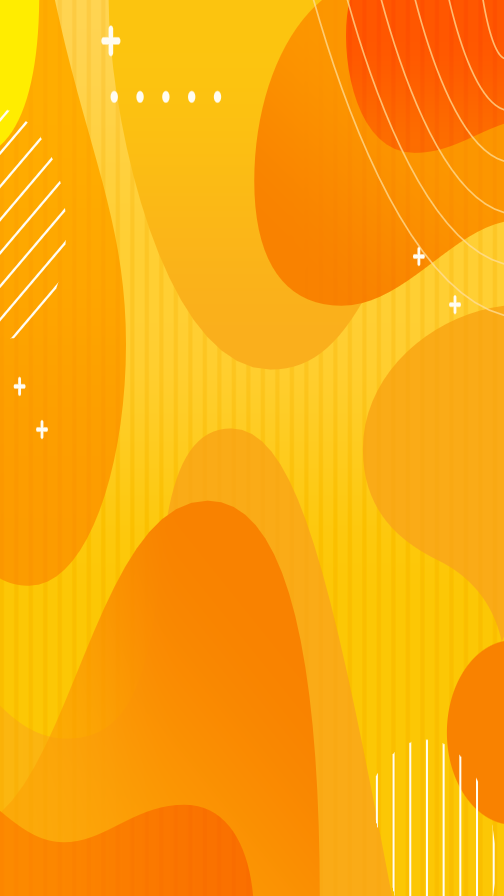
This background is drawn by a Shadertoy shader. Its source:

```glsl
// Draws flowing amber and orange blobs with soft stripes, fine lines, dots and plus signs.

const vec2 CANVAS = vec2(9, 16);
const vec3 AMBER = vec3(0.98, 0.67, 0.09);
const vec3 ORANGE = vec3(0.975, 0.51, 0);

// Outline being traced: sample point, closing corner, pen, squared distance, side
struct Path { vec2 at; vec2 home; vec2 pen; float dist2; float side; };

void line(inout Path s, vec2 end) {
    vec2 e = end - s.pen, w = s.at - s.pen;
    vec2 gap = w - e * clamp(dot(w, e) / max(dot(e, e), 1e-8), 0.0, 1.0);
    s.dist2 = min(s.dist2, dot(gap, gap));
    bool spans = (s.pen.y > s.at.y) != (end.y > s.at.y);
    if (spans && w.x < e.x * w.y / e.y) s.side = -s.side;
    s.pen = end;
}

Path start(vec2 at, vec2 home, vec2 first) {
    Path s = Path(at, home, home, 1e4, 1.0);
    line(s, first);
    return s;
}

// Cubic Bezier from the pen
void curve(inout Path s, float bx, float by, float cx, float cy, float dx, float dy) {
    vec2 a = s.pen, b = vec2(bx, by), c = vec2(cx, cy), d = vec2(dx, dy);
    for (int i = 1; i <= 18; i++) {
        float t = float(i) / 18.0, u = 1.0 - t;
        line(s, u*u*u*a + 3.0*u*u*t*b + 3.0*u*t*t*c + t*t*t*d);
    }
}

float cover(float d, float px) { return clamp(0.5 - d / px, 0.0, 1.0); }

void fill(inout vec3 col, Path s, vec3 ink, float alpha, float px) {
    line(s, s.home);
    col = mix(col, ink, alpha * cover(s.side * sqrt(s.dist2), px));
}

float ellipse(vec2 p, vec2 r) { return (length(p / r) - 1.0) * min(r.x, r.y); }

float plusSign(vec2 p, float size) {
    vec2 q = abs(p / vec2(1, 1.6));
    q = q.x > q.y ? q : q.yx;
    float arm = 0.24 * size;
    return length(vec2(max(q.x - size + arm, 0.0), q.y)) - arm;
}

// Distance to the nearest line of a repeating set
float repeated(float v, float period) { return abs(fract(v / period + 0.5) - 0.5) * period; }

void mainImage(out vec4 fragColor, in vec2 fragCoord) {
    vec2 p = fragCoord / iResolution.xy * CANVAS;
    float px = CANVAS.y / iResolution.y;

    // Striped yellow ground
    float stripe = 1.0 - smoothstep(0.02, 0.055, repeated(p.x - 3.14, 0.259));
    vec3 groove = stripe * vec3(0.008, 0.035, 0.06);
    vec3 col = mix(vec3(0.99, 0.78, 0.02), vec3(1, 0.81, 0.2), smoothstep(5.0, 10.5, p.y));
    col = mix(col, vec3(1, 0.83, 0.32), smoothstep(11.0, 16.0, p.y)) - groove;

    // Drape at the top
    Path s = start(p, vec2(6.9, 17), vec2(1.94, 16));
    curve(s, 1.94, 13.9, 2.92, 9.4, 4.83, 9.4);
    curve(s, 5.73, 9.4, 6.25, 10.06, 6.88, 11.4);
    vec3 drape = mix(vec3(0.98, 0.685, 0.11), vec3(0.99, 0.77, 0.06), smoothstep(9.5, 15.5, p.y));
    fill(col, s, drape, 1.0, px);

    // Long blob on the left and its bright corner
    s = start(p, vec2(-1, 17), vec2(0.98, 16));
    curve(s, 1.56, 13.3, 2.25, 12.04, 2.25, 9.85);
    curve(s, 2.25, 7.67, 1.56, 5.54, 0.52, 5.54);
    curve(s, 0.33, 5.54, 0.16, 5.58, 0.0, 5.67);
    vec3 leaf = mix(vec3(0.99, 0.61, 0), vec3(1, 0.68, 0), smoothstep(6.0, 15.0, p.y));
    fill(col, s, leaf - 0.5 * groove, 1.0, px);
    s = start(p, vec2(-1, 17), vec2(0.7, 16));
    curve(s, 0.69, 14.75, 0.46, 13.8, 0.0, 13.4);
    fill(col, s, vec3(1, 0.93, 0), 1.0, px);

    // Orange blob at the upper right, with a red one inside
    s = start(p, vec2(10, 17), vec2(5.75, 16));
    curve(s, 5.0, 15.38, 4.54, 14.12, 4.54, 12.77);
    curve(s, 4.54, 11.31, 5.1, 10.54, 6.1, 10.54);
    curve(s, 7.19, 10.54, 8.02, 11.83, 9.0, 12.04);
    vec3 flame = mix(ORANGE, vec3(0.99, 0.59, 0), smoothstep(16.5, 21.5, p.x + p.y));
    fill(col, s, flame - 0.5 * groove * smoothstep(5.0, 7.0, p.x), 1.0, px);
    s = start(p, vec2(10, 17), vec2(6.25, 16));
    curve(s, 6.04, 15.27, 6.25, 13.27, 7.4, 13.27);
    curve(s, 8.02, 13.27, 8.44, 13.6, 9.0, 13.79);
    vec3 ember = mix(vec3(0.99, 0.43, 0), vec3(1, 0.34, 0), smoothstep(13.2, 15.5, p.y));
    fill(col, s, ember - 0.7 * groove, 1.0, px);

    // Amber blob and orange disc on the right
    s = start(p, vec2(10, 7), vec2(9, 10.54));
    curve(s, 7.71, 10.38, 6.48, 9.33, 6.48, 7.98);
    curve(s, 6.48, 6.83, 7.19, 6.31, 7.81, 6.0);
    curve(s, 8.54, 5.65, 8.85, 5.06, 8.96, 4.54);
    fill(col, s, AMBER - 0.25 * groove, 1.0, px);
    col = mix(col, ORANGE, cover(ellipse(p - vec2(9.17, 2.92), vec2(1.19, 1.65)), px));

    // Amber wave, glowing hump and low mound
    s = start(p, vec2(-1), vec2(0, 3.4));
    curve(s, 0.42, 2.98, 0.79, 2.81, 1.21, 2.81);
    curve(s, 2.5, 2.81, 2.71, 4.33, 2.92, 6.31);
    curve(s, 3.08, 7.67, 3.44, 8.35, 4.13, 8.35);
    curve(s, 5.31, 8.35, 5.94, 5.58, 7.0, 0.0);
    fill(col, s, AMBER - 0.2 * groove, mix(0.6, 1.0, smoothstep(0.0, 3.0, p.x)), px);
    s = start(p, vec2(-1), vec2(0, 1.48));
    curve(s, 1.35, 2.67, 1.88, 7.06, 3.71, 7.06);
    curve(s, 5.21, 7.06, 5.71, 3.92, 5.71, 0.0);
    vec3 hump = mix(vec3(0.99, 0.63, 0.02), ORANGE, smoothstep(1.5, 9.0, p.x + 0.8 * p.y));
    fill(col, s, hump, mix(0.6, 1.0, smoothstep(0.5, 3.2, p.x)), px);
    s = start(p, vec2(-1), vec2(0, 1.52));
    curve(s, 0.42, 1.17, 0.73, 0.96, 1.15, 0.96);
    curve(s, 1.88, 0.96, 2.4, 1.63, 3.29, 1.63);
    curve(s, 4.06, 1.63, 4.44, 0.9, 4.52, 0.0);
    vec3 mound = mix(vec3(0.99, 0.54, 0), vec3(0.98, 0.44, 0), smoothstep(0.0, 4.5, p.x));
    fill(col, s, mound - 0.4 * groove, 1.0, px);

    // Nested arcs, hatched ellipses, dots and plus signs
    float arcs = 1e4;
    for (float i = 0.0; i < 6.0; i++) {
        vec2 k = 1.0 - i * vec2(0.178, 0.163), a = CANVAS - k * vec2(3.4, 0);
        vec2 b = CANVAS - k * vec2(2.75, 2.29), c = CANVAS - k * vec2(1.6, 5.21);
        s = start(p, a, a);
        curve(s, b.x, b.y, c.x, c.y, CANVAS.x, CANVAS.y - k.y * 5.63);
        arcs = min(arcs, sqrt(s.dist2) - 0.015);
    }
    col = mix(col, vec3(1, 0.87, 0.6), 0.75 * cover(arcs, px));
    float slant = max(repeated(13.854 + 1.18 * p.x - p.y, 0.594) / 1.547 - 0.021, 9.96 - p.y);
    float upright = max(repeated(p.x - 6.73, 0.298) - 0.018, 28.19 - 4.0 * p.x - p.y);
    float mark = max(slant, ellipse(p - vec2(-0.17, 11.92), vec2(1.35, 2.17)));
    mark = min(mark, max(upright, ellipse(p - vec2(7.6, 0.58), vec2(1.25, 2.21))));
    for (float i = 0.0; i < 5.0; i++)
        mark = min(mark, ellipse(p - vec2(2.04 + 0.461 * i, 14.27), vec2(0.065, 0.105)));
    mark = min(mark, plusSign(p - vec2(1.98, 15.27), 0.17));
    for (float i = 0.0; i < 2.0; i++) {
        mark = min(mark, plusSign(p - vec2(7.48 + 0.645 * i, 11.42 - 0.86 * i), 0.105));
        mark = min(mark, plusSign(p - vec2(0.35 + 0.4 * i, 9.1 - 0.77 * i), 0.105));
    }
    fragColor = vec4(mix(col, vec3(1, 0.99, 0.95), cover(mark, px)), 1);
}
```
